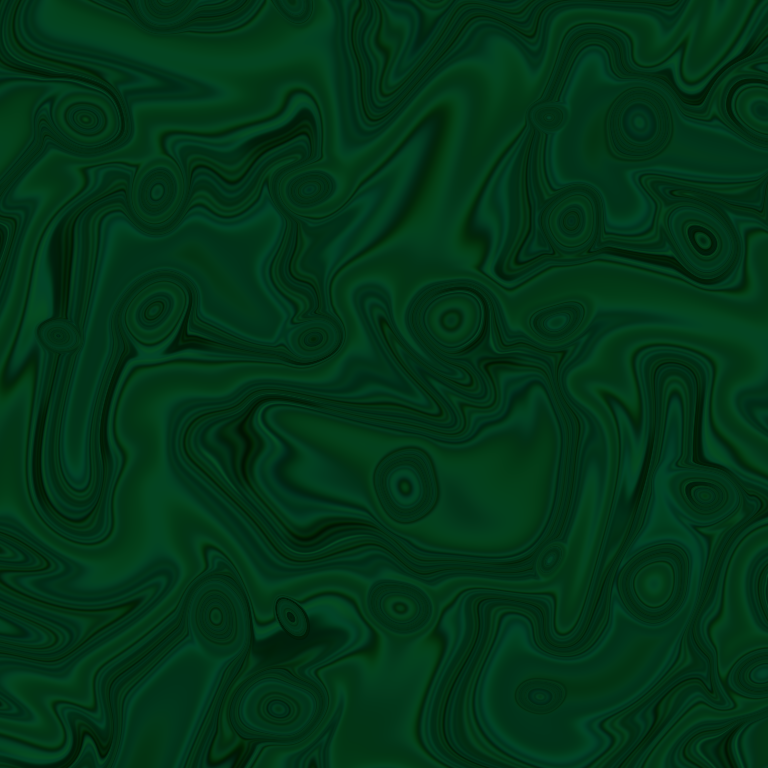
Write a Shadertoy shader that draws this texture.

```glsl
vec2 hash2(vec2 p) {
    return fract(sin(vec2(dot(p, vec2(127.1, 311.7)), dot(p, vec2(269.5, 183.3)))) * 43758.5);
}

mat2 turn(float a) {
    return mat2(cos(a), sin(a), -sin(a), cos(a));
}

// Scattered oval eyes: xy = position drawn towards the eye centres, z = ring height
vec3 eyes(vec2 p) {
    vec2 wavy = p + 0.03 * sin(p.yx * 6.0) + 0.008 * sin(p.yx * 15.0 + 2.0);
    vec2 cell = floor(wavy);
    vec3 result = vec3(p, 0.0);
    for (int y = -1; y <= 1; y++)
    for (int x = -1; x <= 1; x++) {
        vec2 id = cell + vec2(x, y);
        vec2 shape = hash2(id + 57.0);
        vec2 offset = wavy - id - mix(vec2(0.2), vec2(0.8), hash2(id));
        vec2 oval = turn(shape.y * 40.0) * offset * vec2(1.0, 1.0 + 0.5 * shape.y);
        float dist = length(oval) / mix(0.18, 0.52, shape.x);
        float present = step(0.4, shape.y);
        float dome = max(0.0, 1.0 - dist * dist);
        float pull = 1.0 - smoothstep(0.5, 1.2, dist);
        result.xy -= 0.85 * present * pull * offset;
        result.z += present * dome * dome * mix(-1.8, 1.8, step(0.7, shape.y));
    }
    return result;
}

// Folded mineral layers: sines warped by sines, then squeezed into shelves and steep bundles
float relief(vec2 uv) {
    vec3 eye = eyes(uv * 6.3 + 3.0);
    vec2 q = eye.xy * 1.75;
    float freq = 1.1;
    for (float i = 0.0; i < 4.0; i++) {
        q = turn(1.1) * q + vec2(1.3, 0.7);
        q += 0.76 / freq * sin(freq * q.yx + vec2(1.7, 2.9) * i);
        freq *= 1.55;
    }
    float height = sin(q.x) + 0.8 * sin(q.y * 0.83 + q.x * 0.4) + eye.z;
    return 1.6 * (height - 0.215 * sin(4.0 * height));
}

// Softens a set of bands where the layers crowd below the visible width
float clarity(float slope, float freq) {
    float crowd = slope * freq / 1400.0;
    return 1.0 / (1.0 + crowd * crowd);
}

// Shelves repeat every 2.5 of height and stay light; the bundles between them are darker
float bands(float height, float slope) {
    float broad = 0.2 * cos(height * 2.5) + 0.16 * sin(height * 3.4 + 0.6);
    float lines = 0.4 - 1.6 * exp(-3.0 - 3.0 * sin(height * 13.0 + 2.1));
    float fine = sin(height * 33.0 + 4.0);
    return broad + 0.75 * lines * clarity(slope, 16.0) + 0.62 * fine * clarity(slope, 33.0);
}

void mainImage(out vec4 fragColor, in vec2 fragCoord) {
    vec2 uv = fragCoord / iResolution.y;
    vec2 e = vec2(0.0007, 0.0);
    float height = relief(uv);
    float slope = length(vec2(relief(uv + e.xy), relief(uv + e.yx)) - height) / e.x;

    // Green, blue and warm tints follow slightly shifted layers
    float green = bands(height, slope);
    float blue = bands(height + 0.02, slope);
    float tint = sin(height * 7.0 + 1.0) * clarity(slope, 10.0);
    float busy = smoothstep(8.0, 50.0, slope);
    vec3 color = vec3(0.005, 0.203, 0.093);
    color += vec3(0.003, 0.052, 0.0) * green + vec3(0.0, 0.0, 0.038) * blue;
    color += vec3(0.004, 0.001, -0.014) * tint;
    color -= vec3(0.0, 0.018, 0.011) * busy;

    // Sparse dark pits with bright rims
    float patches = smoothstep(0.1, 0.65, sin(uv.x * 15.0 + 2.0 * sin(uv.y * 7.0))
                                        * sin(uv.y * 14.0 + 2.0 * sin(uv.x * 8.0 + 1.0)));
    float level = -cos(height * 2.5 + 1.0);
    float pit = smoothstep(0.6, 0.9, level);
    float rim = exp(-pow((level - 0.4) / 0.13, 2.0)) * clarity(slope, 12.0);
    color -= patches * pit * vec3(0.004, 0.065, 0.045);
    color += patches * rim * vec3(0.014, 0.085, 0.028);

    fragColor = vec4(clamp(color, vec3(0.0, 0.07, 0.01), vec3(0.06, 0.36, 0.2)), 1.0);
}
```
